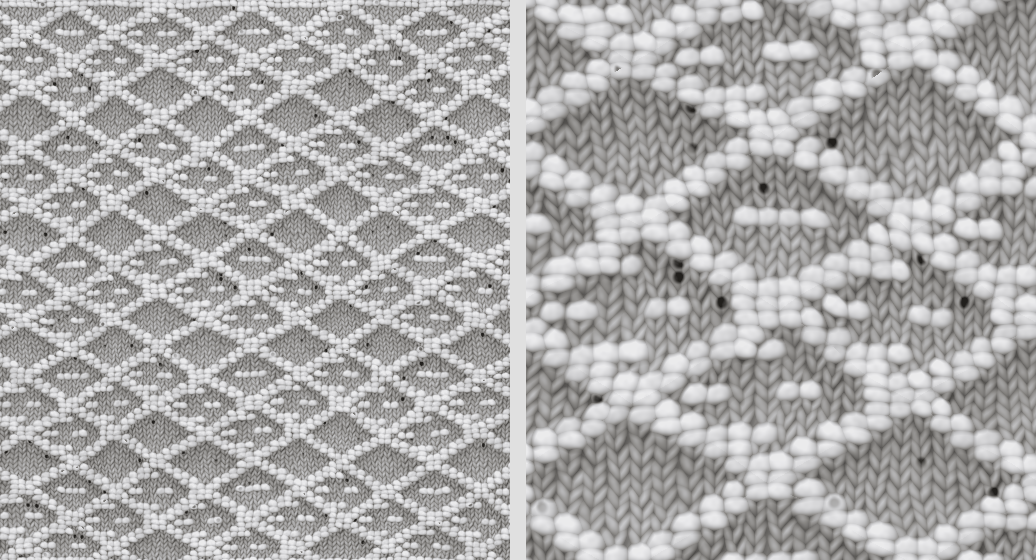
Left, the full canvas; right, a detail of the centre.
Reproduce this pattern procedurally as a Shadertoy shader.

```glsl
// Pale knitted cloth: purl ridges form a lattice of diamonds over plain V stitches.
// Each stitch adds a rounded height; zigzag bands of diamonds alternate between
// plain and seeded filling, and relief, shadow and yarn noise give the tone.

float hash(vec2 p) {
    p = fract(p * vec2(0.1031, 0.1137));
    p += dot(p, p.yx + 33.33);
    return fract((p.x + p.y) * p.x * 7.31 + p.y * 91.7);
}

vec2 gradientAt(vec2 cell) {
    float angle = 6.2832 * hash(cell + 71.0);
    return vec2(cos(angle), sin(angle));
}

float gradientNoise(vec2 p) {
    vec2 i = floor(p), f = p - i;
    vec2 u = f * f * f * (f * (f * 6.0 - 15.0) + 10.0);
    vec2 e = vec2(1, 0);
    return mix(mix(dot(gradientAt(i), f), dot(gradientAt(i + e), f - e), u.x),
               mix(dot(gradientAt(i + e.yx), f - e.yx), dot(gradientAt(i + 1.0), f - 1.0), u.x), u.y);
}

// Decides whether a stitch shows a purl bump; diamonds are 12 stitches by 12 rows
bool isPurl(vec2 cell) {
    vec2 c = cell + 0.5;
    if (c.y > 60.0 || c.y < -55.5) return true;                 // edge rows
    vec2 diagonal = vec2(c.x + c.y, c.y - c.x);
    vec2 toLine = abs(mod(diagonal + 5.5, 12.0) - 6.0);
    if (min(toLine.x, toLine.y) < 1.0) return true;             // lattice ridges

    vec2 d = floor(diagonal / 12.0);
    vec2 diamond = vec2(d.x - d.y, d.x + d.y + 1.0);
    vec2 local = floor(c - 6.0 * diamond);
    float zigzag = abs(mod(diamond.x + 2.0, 4.0) - 2.0);
    bool seeded = mod(-diamond.y - 1.0 - zigzag, 4.0) > 1.0;
    if (seeded) {
        return mod(local.y, 3.0) < 0.5 && mod(local.x + 2.0 * floor(local.y / 3.0), 4.0) < 1.5;
    }
    return zigzag > 1.5 && local.y == 0.0 && abs(local.x + 0.5) < 1.6;
}

// Height of the yarn; one unit is a stitch across and a row up
float yarnHeight(vec2 p) {
    float height = 0.0;
    for (int y = -1; y <= 1; y++) {
        for (int x = -1; x <= 1; x++) {
            vec2 cell = floor(p) + vec2(x, y);
            float r = hash(cell), s = hash(cell + 19.0);
            vec2 q = p - cell - 0.5 - 0.24 * (vec2(r, s) - 0.5);
            if (isPurl(cell)) {
                q.y += 0.5 * q.x * q.x + (s - 0.5) * 0.6 * q.x;
                float e = length(q / vec2(0.68 + 0.12 * r, 0.9));
                height = max(height, (0.98 + 0.24 * s) * (1.0 - e * e * e));
            } else {
                float leg = abs(q.x) - 0.25 - 0.24 * q.y;
                float e = length(vec2(leg / 0.26, q.y / 0.9));
                height = max(height, (0.52 + 0.14 * s) * (1.0 - e * e));
            }
        }
    }
    return height;
}

void mainImage(out vec4 fragColor, in vec2 fragCoord) {
    vec2 uv = fragCoord / iResolution.y;
    vec2 p = (uv - vec2(0.2865, 0.479)) / vec2(0.01354, 0.00852);

    // Uneven tension bends the rows and columns
    p += vec2(gradientNoise(uv * 5.0), gradientNoise(uv * 5.0 + 40.0)) * vec2(1.1, 1.6);
    p += 0.35 * vec2(gradientNoise(uv * 23.0 + 9.0), gradientNoise(uv * 23.0 + 60.0));

    // Yarn relief lit from above and slightly left
    float height = yarnHeight(p);
    float slope = height - yarnHeight(p + vec2(-0.1, 0.35));
    float tone = 0.48 + 0.35 * height + 0.13 * slope;

    // Soft shadow cast below each ridge
    float below = min(mod(-p.x - p.y, 12.0), mod(p.x - p.y, 12.0));
    float shadow = smoothstep(0.5, 1.7, below) * exp(-max(below - 1.2, 0.0) / 2.2);
    tone -= 0.13 * shadow * (1.0 - smoothstep(0.5, 0.9, height));
    tone += 0.025 * smoothstep(4.0, 9.0, below);

    // Occasional open holes beside the ridges
    vec2 cell = floor(p);
    float hole = 1.0 - smoothstep(0.12, 0.34, length((p - cell - 0.5) * vec2(1.0, 0.63)));
    tone -= 0.42 * hole * step(0.965, hash(cell + 133.0)) * smoothstep(0.1, 0.5, shadow);

    // Fibre grain and broad unevenness
    tone += 0.05 * gradientNoise(uv * 210.0) + 0.05 * gradientNoise(uv * 3.0 + 7.0);
    tone = clamp(tone, 0.12, 0.92);

    vec3 tint = mix(vec3(0.008, 0.0, -0.01), vec3(0.0, 0.0, 0.007), smoothstep(0.5, 0.8, tone));
    fragColor = vec4(tone + tint, 1.0);
}
```
